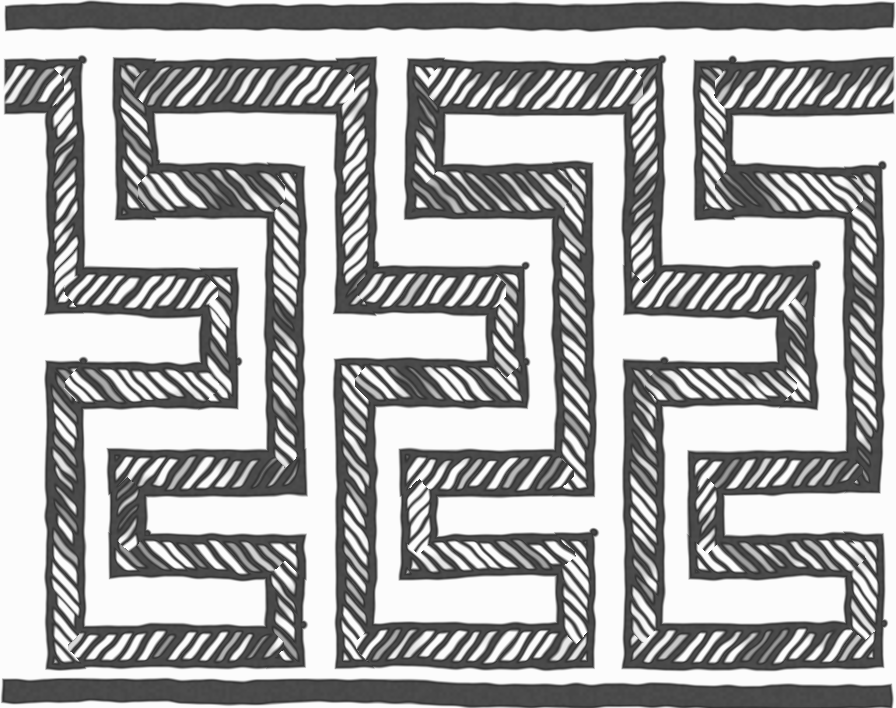
Write a Shadertoy shader that draws this pattern.

```glsl
const float PITCH = 248.0;

// Centre line of one meander, y pointing down
const vec2 PATH[16] = vec2[16](
    vec2(-170, 75), vec2(18, 75), vec2(18, 249), vec2(149, 249),
    vec2(149, 329), vec2(18, 329), vec2(18, 553), vec2(206, 553),
    vec2(206, 476), vec2(72, 476), vec2(72, 404), vec2(206, 404),
    vec2(206, 164), vec2(78, 164), vec2(78, 75), vec2(266, 75));

// Hatch lean of each segment: 1 rises to the right, -1 falls
const float LEAN[15] = float[15](
    1., 1., 1., -1., -1., -1., 1., -1., -1., 1., 1., -1., -1., -1., 1.);

float hash(vec2 p) {
    return fract(sin(dot(p, vec2(127.1, 311.7))) * 43758.5453);
}

float noise(vec2 p) {
    vec2 i = floor(p), f = fract(p);
    f = f * f * (3.0 - 2.0 * f);
    return mix(mix(hash(i), hash(i + vec2(1, 0)), f.x),
               mix(hash(i + vec2(0, 1)), hash(i + vec2(1, 1)), f.x), f.y);
}

float box(vec2 p, vec2 lo, vec2 hi) {
    vec2 q = abs(p - 0.5 * (lo + hi)) - 0.5 * (hi - lo);
    return length(max(q, 0.0)) + min(max(q.x, q.y), 0.0);
}

// The band is broader near the top
vec2 halfBand(vec2 p) {
    return vec2(16.5, mix(24.0, 19.0, smoothstep(75.0, 404.0, p.y)));
}

// Distance to the white gap between two hatch strokes
float hatchGap(vec2 p, float depth, bool upright, float lean, vec2 key, out float tone) {
    vec2 q = upright ? p.yx : p;
    float slope = upright ? 1.15 : (lean > 0.0 ? 0.75 : 1.0);
    float h = (q.x + lean * slope * q.y) / 13.7 + 0.25 * (noise(p / 17.0) - 0.5);
    vec2 id = vec2(floor(h), key.x * 7.0 + key.y * 131.0);
    float r = hash(id), s = hash(id + 37.3);
    float across = abs(fract(h) - 0.5 + 0.22 * (s - 0.5)) * 13.7 / sqrt(1.0 + slope * slope);
    float smudge = smoothstep(0.6, 0.9, noise(p / 32.0 + 9.0));
    float width = mix(1.7, 3.3, sqrt(r)) - 1.4 * smudge;
    float margin = 6.0 + 4.0 * s * s + 2.0 * smudge;
    tone = mix(0.6, 0.99, smoothstep(0.0, 0.3, r)) - 0.2 * smudge;
    vec2 e = vec2(across - width, margin - depth) + 1.5;
    return length(max(e, 0.0)) + min(max(e.x, e.y), 0.0) - 1.5;
}

void mainImage(out vec4 fragColor, in vec2 fragCoord) {
    vec2 uv = fragCoord / iResolution.xy;
    vec2 p = vec2(uv.x, 1.0 - uv.y) * vec2(768, 606);
    float soft = max(1.4, 0.75 * 768.0 / iResolution.x);

    // Hand-drawn wobble
    vec2 w = p + 2.2 * (vec2(noise(p / 13.0), noise(p / 13.0 + 50.0)) - 0.5)
               + 4.0 * (vec2(noise(p / 70.0 + 20.0), noise(p / 70.0 + 80.0)) - 0.5);

    // Repeat across; only the top run enters from the left
    float cell = floor((w.x - 28.0) / PITCH);
    vec2 q = vec2(w.x - 38.0 - cell * PITCH, w.y);
    float band = 1e3, lean = 1.0, blot = 1e3;
    bool upright = false;
    vec2 key = vec2(0);
    for (int i = cell < 0.0 ? 14 : 0; i < 15; i++) {
        vec2 a = PATH[i], b = PATH[i + 1];
        vec2 k = vec2(i % 14, cell + float(i / 14));
        float swell = 2.0 * (hash(k + 4.0) - 0.5);
        vec2 ha = halfBand(a) + swell, hb = halfBand(b) + swell;
        float d = box(q, min(a - ha, b - hb), max(a + ha, b + hb));
        if (d < band) {
            band = d;
            lean = LEAN[i];
            upright = a.x == b.x;
            key = k;
        }
        // Small ink blots where strokes meet
        if (hash(k + 61.0) > 0.6) blot = min(blot, length(q - b - hb * vec2(1, -1)) - 3.5);
    }

    float tone;
    float gap = hatchGap(w, -band, upright, lean, key, tone);
    float edge = max(4.0 - p.x, p.x - 766.0);
    float shape = max(min(band, blot), edge);

    // Border rules
    float rules = min(box(w, vec2(5, 3), vec2(765, 25)),
                      box(w - vec2(0, 0.009 * w.x), vec2(2, 580), vec2(765, 600)));
    shape = min(shape, rules);

    // Ink darkens along its rims
    float inkDepth = -max(shape, -gap);
    float ink = mix(0.2, 0.29, smoothstep(0.8, 3.0, inkDepth)) + 0.03 * (noise(p / 3.0) - 0.5);
    float shade = mix(ink, 0.99, smoothstep(-soft, soft, shape));
    shade = mix(shade, max(shade, tone), 1.0 - smoothstep(-soft, soft, gap));
    fragColor = vec4(vec3(shade), 1.0);
}
```
